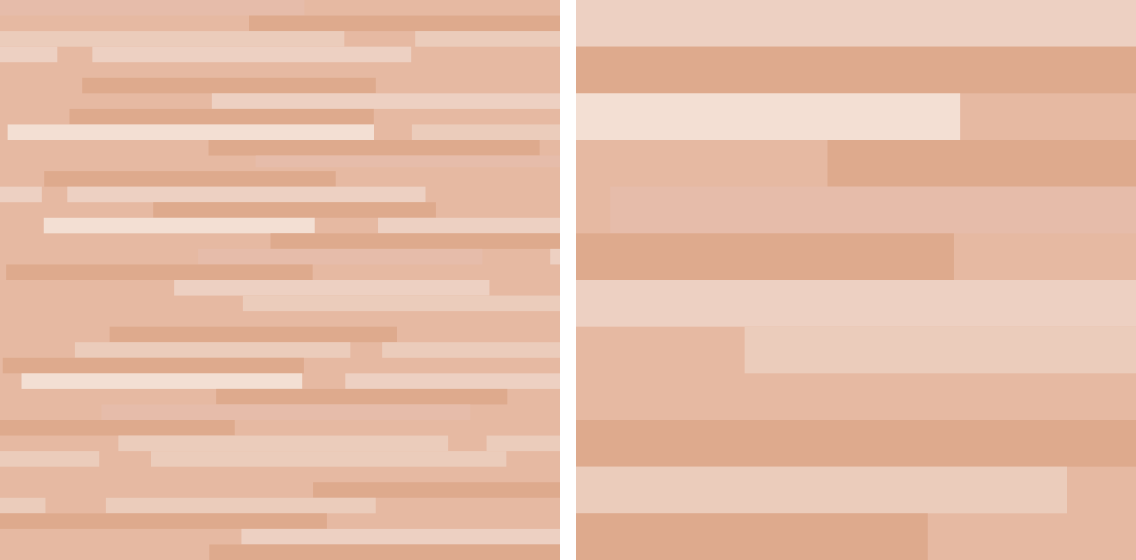
Left: the whole. Right: its middle third, enlarged.
This pattern is drawn by a WebGL 1 fragment shader. Its source:

```glsl
precision highp float;
// Flat horizontal bars in peach and cream on 36 equal rows.
// Dark bars alternate with pale ones; a golden-ratio sequence deals out
// the tones evenly and a hash sets each bar's place and length.

uniform vec2 u_resolution;

const float ROWS = 36.0;
const vec3 PEACH = vec3(0.902, 0.725, 0.635);
const vec3 TAN = vec3(0.871, 0.667, 0.553);
const vec3 PINK = vec3(0.902, 0.737, 0.667);
const vec3 BLUSH = vec3(0.929, 0.816, 0.761);
const vec3 SAND = vec3(0.922, 0.800, 0.733);
const vec3 CREAM = vec3(0.953, 0.875, 0.827);

float hash(float row, float seed) {
  return fract(sin(row * 12.9898 + seed * 78.233) * 4375.85);
}

// Share of a pixel of the given width that lies between lo and hi.
float coverage(float x, float lo, float hi, float pixel) {
  float right = min(x + 0.5 * pixel, hi);
  float left = max(x - 0.5 * pixel, lo);
  return clamp((right - left) / pixel, 0.0, 1.0);
}

// Paints the bars of one row over the given colour.
vec3 paintRow(vec3 color, float row, vec2 p, vec2 pixel) {
  float odd = mod(row, 2.0);
  float deal = fract(floor(row / 2.0) * 0.618034 + mix(0.1, 0.3, odd));
  bool dark = odd > 0.5 && deal < 0.83;
  bool blank = odd < 0.5 && deal > 0.26 && deal < 0.40;
  if (blank) return color;

  // Tone of the main bar
  vec3 pale = mix(SAND, BLUSH, step(0.45, hash(row, 1.0)));
  vec3 tone = pale;
  if (dark) tone = TAN;
  else if (odd < 0.5 && deal < 0.26) tone = PINK;
  else if (odd < 0.5 && deal < 0.58) tone = CREAM;

  // Main bar, now and then a little thinner
  float center = mix(0.13, 0.87, hash(row, 2.0));
  float halfLength = mix(0.24, 0.36, hash(row, 3.0));
  float start = center - halfLength;
  float end = center + halfLength;
  float height = mix(1.0, 0.75, step(0.95, hash(row, 4.0)));
  float band = coverage(p.y, row, row + height, pixel.y);
  color = mix(color, tone, band * coverage(p.x, start, end, pixel.x));

  // Second pale bar from the gap to the left or right edge
  if (!dark) {
    float side = hash(row, 5.0);
    float gap = mix(0.04, 0.13, hash(row, 6.0));
    float extra = 0.0;
    if (side < 0.5) extra = coverage(p.x, end + gap, 2.0, pixel.x);
    else if (side > 0.75) extra = coverage(p.x, -1.0, start - gap, pixel.x);
    color = mix(color, pale, band * extra);
  }
  return color;
}

void main() {
  vec2 uv = gl_FragCoord.xy / u_resolution;
  vec2 p = vec2(uv.x, (1.0 - uv.y) * ROWS);
  vec2 pixel = vec2(1.0, ROWS) / u_resolution;

  // Neighbouring rows are included so that shared edges blend.
  vec3 color = PEACH;
  for (int i = -1; i <= 1; i++) {
    color = paintRow(color, floor(p.y) + float(i), p, pixel);
  }
  gl_FragColor = vec4(color, 1.0);
}
```
